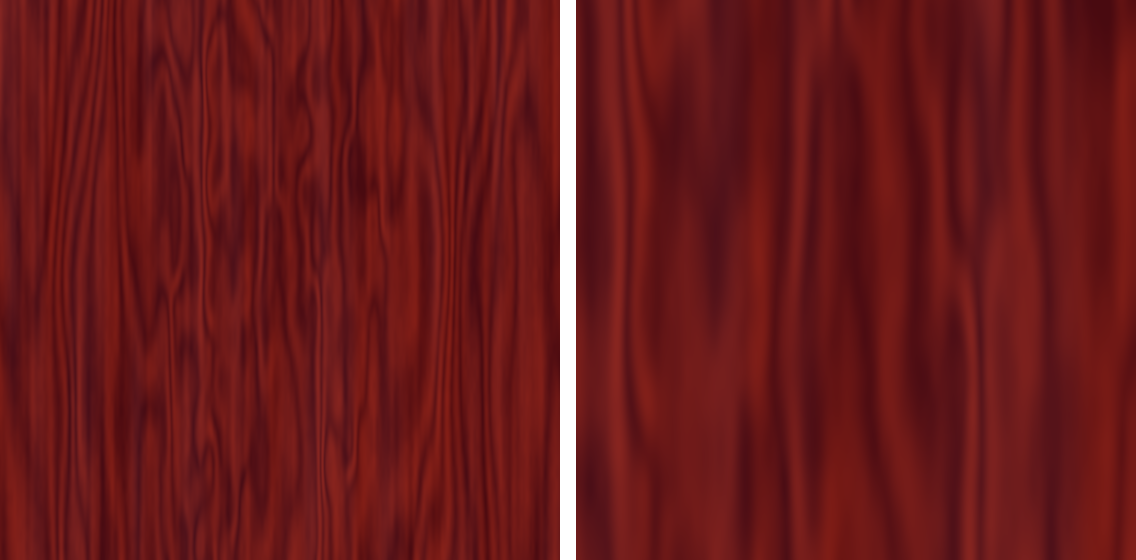
Left: the whole. Right: its middle third, enlarged.
This texture is drawn by a three.js fragment shader. Its source:

```glsl
// Dark red mahogany with fine vertical grain, long pointed figures and rough streaks.
varying vec2 vUv;

const vec3 DARK_GRAIN = vec3(0.285, 0.045, 0.075);
const vec3 LIGHT_GRAIN = vec3(0.535, 0.135, 0.105);
const vec3 COOL_TINT = vec3(0.0, 0.030, 0.050);
const vec2 FIGURE_SCALE = vec2(13.0, 1.5);   // cells of the long pointed figures
const vec2 WAVER_SCALE = vec2(34.0, 4.0);    // cells of the smaller bends
const vec2 ROUGH_SCALE = vec2(48.0, 10.0);   // cells of the ragged patches
const vec2 STREAK_SCALE = vec2(120.0, 2.5);  // cells of the fine streaks
const vec2 FIBRE_SCALE = vec2(190.0, 45.0);  // cells of the short fibres
const float RING_COUNT = 4.6;                // grain lines per figure
const float RING_CONTRAST = 0.25;
const float STREAK_CONTRAST = 0.42;
const float BAND_CONTRAST = 0.28;
const float FIBRE_CONTRAST = 0.10;
const float TAU = 6.2831853;

float hash(vec2 p) {
  vec3 q = fract(vec3(p.xyx) * 0.1031);
  q += dot(q, q.yzx + 33.33);
  return fract((q.x + q.y) * q.z);
}

float noise(vec2 p) {
  vec2 cell = floor(p);
  vec2 f = fract(p);
  f = f * f * (3.0 - 2.0 * f);
  float low = mix(hash(cell), hash(cell + vec2(1.0, 0.0)), f.x);
  float high = mix(hash(cell + vec2(0.0, 1.0)), hash(cell + vec2(1.0, 1.0)), f.x);
  return mix(low, high, f.y);
}

// Shift each column of cells along the grain so that rows do not line up.
float grainNoise(vec2 uv, vec2 scale, float seed) {
  vec2 p = uv * scale + seed;
  float column = floor(p.x);
  float f = fract(p.x);
  f = f * f * (3.0 - 2.0 * f);
  float left = noise(vec2(column * 7.0, p.y + 19.0 * hash(vec2(column, seed))));
  float right = noise(vec2(column * 7.0 + 7.0, p.y + 19.0 * hash(vec2(column + 1.0, seed))));
  return mix(left, right, f);
}

// Height whose contour lines form the growth rings.
float ringHeight(vec2 uv) {
  float rough = smoothstep(0.48, 0.75, grainNoise(uv, vec2(8.0, 1.2), 61.0));
  float height = RING_COUNT * grainNoise(uv, FIGURE_SCALE, 11.0);
  height += 1.1 * grainNoise(uv, WAVER_SCALE, 23.0);
  height += 1.3 * rough * grainNoise(uv, ROUGH_SCALE, 37.0);
  return height + 22.0 * uv.x;
}

void main() {
  // Soft rings, with the dark lines narrower than the light bands.
  float wave = 0.5 + 0.5 * sin(TAU * ringHeight(vUv));
  float rings = pow(wave, 0.8) - 0.54;

  // Fine streaks, broad boards of tone and short fibres.
  float streaks = grainNoise(vUv, STREAK_SCALE, 71.0) - 0.5;
  float bands = grainNoise(vUv, vec2(22.0, 1.0), 83.0) - 0.5;
  float fibres = noise(vUv * FIBRE_SCALE) - 0.5;

  float tone = 0.5 + 2.0 * RING_CONTRAST * rings + STREAK_CONTRAST * streaks
             + BAND_CONTRAST * bands + FIBRE_CONTRAST * fibres;
  vec3 colour = mix(DARK_GRAIN, LIGHT_GRAIN, clamp(tone, 0.0, 1.1));

  // Drift between brownish and purplish red.
  float tint = grainNoise(vUv, vec2(45.0, 2.0), 97.0) - 0.4;
  colour += COOL_TINT * tint;

  gl_FragColor = vec4(colour, 1.0);
}
```
